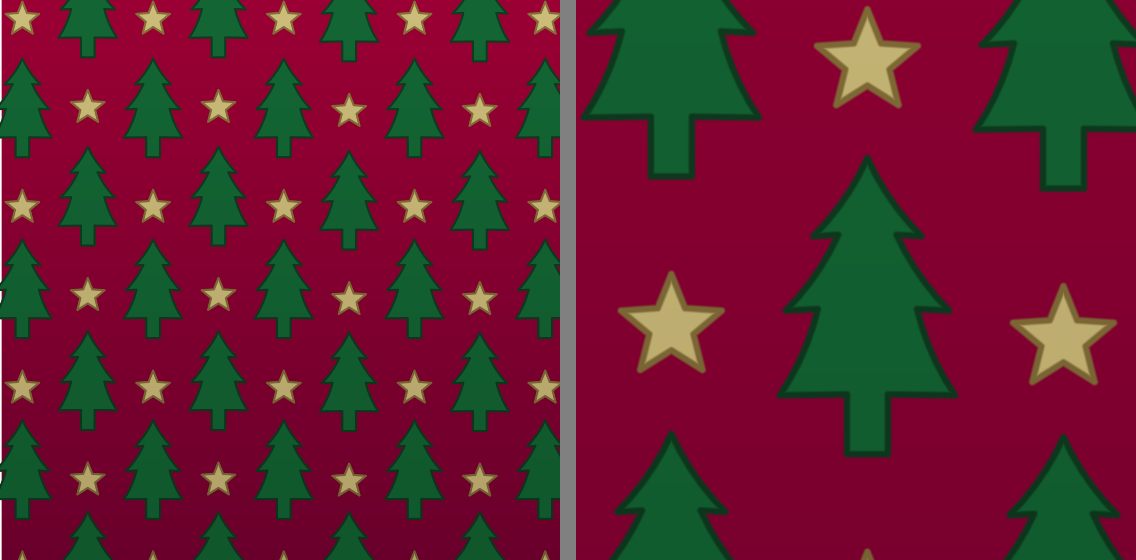
Left, the full canvas; right, a detail of the centre.
Write a three.js fragment shader that draws this pattern.

```glsl
// Outlined fir trees and five-pointed stars alternate in staggered columns on a crimson fade.
// Each pixel finds its column, then the nearest tree and star in it, drawn as signed distances.
// Upper rows drift a little from the even pitch, by a different amount per kind of column.

varying vec2 vUv;

// Layout, in canvas widths
const float FIRST_COLUMN = 0.0400;
const float COLUMN_STEP = 0.1167;
const float ROW_PITCH = 0.3229;
const vec2 TREE_TOP_ROW = vec2(0.8073, 0.9661);   // even, odd columns
const vec2 STAR_TOP_ROW = vec2(0.9525, 0.7884);
const vec4 LIFT_EVEN_STARS = vec4(0.0130, 0.0, 0.0, 0.0);
const vec4 LIFT_ODD_LEFT = vec4(0.0195, 0.0065, 0.0, 0.0);
const vec4 LIFT_ODD_RIGHT = vec4(0.0124, -0.0007, -0.0020, 0.0);
const float RIGHT_HALF_COLUMN = 4.0;
const float MARGIN = 0.0029;

// Tree: right half, measured from its centre
const vec2 APEX = vec2(0.0, 0.0881);
const vec2 CORNER_1 = vec2(0.0321, 0.0417);
const vec2 NOTCH_1 = vec2(0.0174, 0.0425);
const vec2 CORNER_2 = vec2(0.0486, -0.0026);
const vec2 NOTCH_2 = vec2(0.0295, -0.0017);
const vec2 CORNER_3 = vec2(0.0521, -0.0530);
const vec2 TRUNK_TOP = vec2(0.0122, -0.0525);
const vec2 TRUNK_FOOT = vec2(0.0122, -0.0881);
const float BRANCH_SAG = 0.09;
const int BRANCH_PIECES = 5;

// Star and line work
const float STAR_TIP = 0.0315;
const float STAR_INNER = 0.0139;
const float LINE_HALF = 0.0019;
const float SOFT = 0.0010;

// Colours at the top and bottom of the canvas
const vec3 GROUND_TOP = vec3(0.605, 0.0, 0.200);
const vec3 GROUND_LOW = vec3(0.410, 0.0, 0.168);
const vec3 TREE_TOP = vec3(0.075, 0.400, 0.205);
const vec3 TREE_LOW = vec3(0.062, 0.340, 0.172);
const vec3 TREE_LINE_TOP = vec3(0.055, 0.235, 0.120);
const vec3 TREE_LINE_LOW = vec3(0.045, 0.200, 0.105);
const vec3 STAR_TOP = vec3(0.800, 0.740, 0.475);
const vec3 STAR_LOW = vec3(0.690, 0.625, 0.405);
const vec3 STAR_LINE_TOP = vec3(0.520, 0.435, 0.215);
const vec3 STAR_LINE_LOW = vec3(0.440, 0.360, 0.190);
const vec3 MARGIN_COLOUR = vec3(1.0);

float cover(float d) {
  return 1.0 - smoothstep(-SOFT, SOFT, d);
}

vec2 toSegment(vec2 p, vec2 a, vec2 b) {
  vec2 e = b - a, w = p - a;
  return w - e * clamp(dot(w, e) / dot(e, e), 0.0, 1.0);
}

// Adds an outline edge: field.x is squared distance, field.y flips sign per crossing
void addEdge(vec2 p, vec2 a, vec2 b, inout vec2 field) {
  vec2 d = toSegment(p, a, b);
  field.x = min(field.x, dot(d, d));
  if ((a.y > p.y) != (b.y > p.y) && p.x < a.x + (b.x - a.x) * (p.y - a.y) / (b.y - a.y))
    field.y = -field.y;
}

// Adds a drooping branch from a to its corner b, then the underside back to c
void addTier(vec2 p, vec2 a, vec2 b, vec2 c, inout vec2 field) {
  vec2 sag = BRANCH_SAG * vec2(b.y - a.y, a.x - b.x);
  vec2 from = a;
  for (int i = 1; i <= BRANCH_PIECES; i++) {
    float t = float(i) / float(BRANCH_PIECES);
    vec2 to = mix(a, b, t) + sag * 2.0 * t * (1.0 - t);
    addEdge(p, from, to, field);
    from = to;
  }
  addEdge(p, b, c, field);
}

float treeDistance(vec2 p) {
  p.x = abs(p.x);
  vec2 field = vec2(1.0);
  addTier(p, APEX, CORNER_1, NOTCH_1, field);
  addTier(p, NOTCH_1, CORNER_2, NOTCH_2, field);
  addTier(p, NOTCH_2, CORNER_3, TRUNK_TOP, field);
  addEdge(p, TRUNK_TOP, TRUNK_FOOT, field);
  addEdge(p, TRUNK_FOOT, vec2(0.0, TRUNK_FOOT.y), field);
  return field.y * sqrt(field.x);
}

float starDistance(vec2 p) {
  float sector = radians(36.0);
  float angle = abs(mod(atan(p.x, p.y + 1e-6) + sector, 2.0 * sector) - sector);
  vec2 q = length(p) * vec2(sin(angle), cos(angle));
  vec2 tip = vec2(0.0, STAR_TIP);
  vec2 inner = STAR_INNER * vec2(sin(sector), cos(sector));
  vec2 e = inner - tip, w = q - tip;
  return sign(e.x * w.y - e.y * w.x) * length(toSegment(q, tip, inner));
}

// Vertical offset to the nearest repeat in a column
float nearestRow(float y, float topRow, vec4 lift) {
  vec4 offset = y - (topRow - ROW_PITCH * vec4(0.0, 1.0, 2.0, 3.0) + lift);
  vec2 best = mix(offset.xz, offset.yw, step(abs(offset.yw), abs(offset.xz)));
  return abs(best.x) < abs(best.y) ? best.x : best.y;
}

void main() {
  float column = floor((vUv.x - FIRST_COLUMN) / COLUMN_STEP + 0.5);
  float x = vUv.x - FIRST_COLUMN - column * COLUMN_STEP;
  bool odd = mod(column, 2.0) > 0.5;
  vec4 oddLift = column < RIGHT_HALF_COLUMN ? LIFT_ODD_LEFT : LIFT_ODD_RIGHT;
  float tree = treeDistance(vec2(x, nearestRow(vUv.y, odd ? TREE_TOP_ROW.y : TREE_TOP_ROW.x,
                                               odd ? oddLift : vec4(0.0))));
  float star = starDistance(vec2(x, nearestRow(vUv.y, odd ? STAR_TOP_ROW.y : STAR_TOP_ROW.x,
                                               odd ? oddLift : LIFT_EVEN_STARS)));
  // Ground, then outline and fill of each motif
  float h = vUv.y;
  vec3 colour = mix(MARGIN_COLOUR, mix(GROUND_LOW, GROUND_TOP, h), cover(MARGIN - vUv.x));
  colour = mix(colour, mix(STAR_LINE_LOW, STAR_LINE_TOP, h), cover(star - LINE_HALF));
  colour = mix(colour, mix(STAR_LOW, STAR_TOP, h), cover(star + LINE_HALF));
  colour = mix(colour, mix(TREE_LINE_LOW, TREE_LINE_TOP, h), cover(tree - LINE_HALF));
  colour = mix(colour, mix(TREE_LOW, TREE_TOP, h), cover(tree + LINE_HALF));
  gl_FragColor = vec4(colour, 1.0);
}
```
